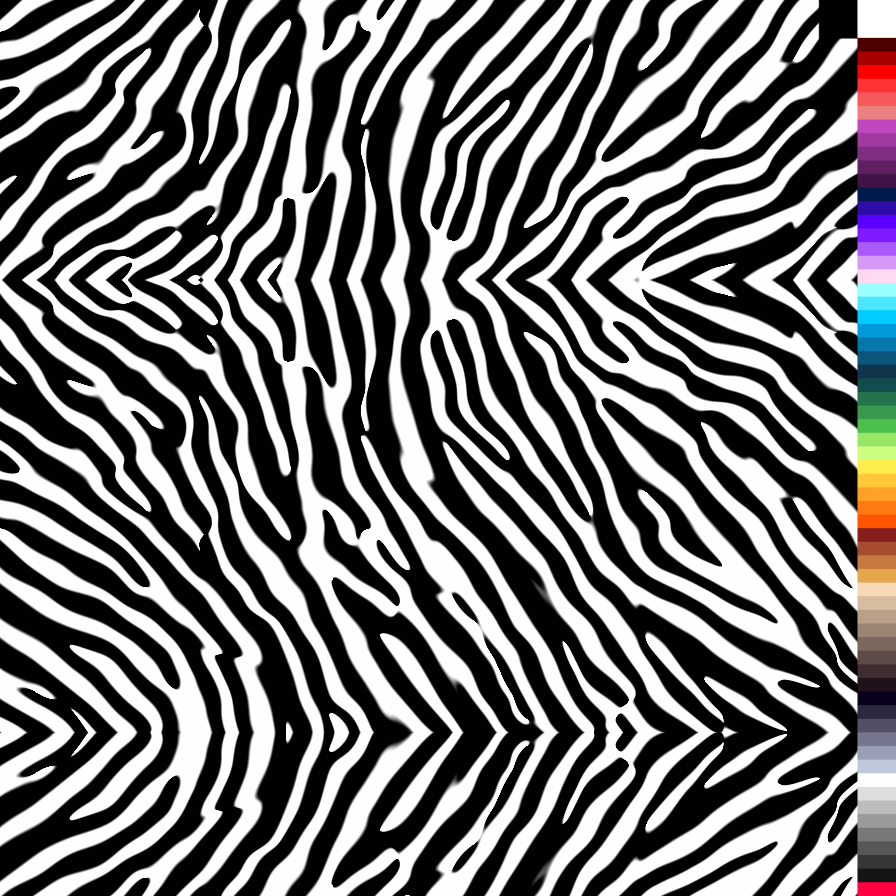
A three.js fragment shader for this pattern:

```glsl
// Black and white zebra stripes, folded into chevrons by two horizontal mirror
// lines, beside a narrow column of colour swatches. The stripes are phasor noise:
// scattered oriented waves are summed and the phase of the sum is thresholded.
#define FREQUENCY 31.0     // stripes per canvas width
#define CELL 0.072         // spacing of the scattered waves
#define WAVE_WIDTH 0.056   // reach of a wave across its stripes
#define WHITE_SHARE 0.445  // mean share of white in a stripe period
#define EDGE 0.0014        // half width of the soft stripe edge
#define MIRROR_Y 0.6875    // height of one mirror line
#define MIRROR_GAP 0.505   // distance to the next mirror line
#define COLUMN_X 0.957     // left side of the swatch column
#define SWATCH_H 0.0152    // height of one swatch
#define TAU 6.2831853

varying vec2 vUv;

float hash(vec2 p) {
  vec3 q = fract(p.xyx * vec3(0.1031, 0.1030, 0.0973));
  q += dot(q, q.yzx + 33.33);
  return fract((q.x + q.y) * q.z);
}

float noise(vec2 p) {
  vec2 i = floor(p), f = fract(p);
  f = f * f * (3.0 - 2.0 * f);
  return mix(mix(hash(i), hash(i + vec2(1.0, 0.0)), f.x),
             mix(hash(i + vec2(0.0, 1.0)), hash(i + 1.0), f.x), f.y);
}

// Stripe angle: steep left of centre, flatter towards the sides
float stripeAngle(vec2 p) {
  float fan = cos(0.5 * TAU * (p.y - 0.06) / MIRROR_GAP);
  float swing = mix(4.0, 20.0, fan * fan) * cos(TAU * (p.x - 0.38) / 0.95);
  float drift = 50.0 * (noise(p * 9.0 + 40.0) - 0.5);
  return radians(49.0 + swing + drift);
}

// Signed distance to the stripe edges, positive in white
float stripes(vec2 p) {
  vec2 home = floor(p / CELL), sum = vec2(0.0);
  float reach = 2.0 * CELL;
  for (int j = -2; j <= 2; j++) {
    for (int i = -2; i <= 2; i++) {
      for (int k = 0; k < 2; k++) {
        vec2 cell = home + vec2(float(i), float(j));
        vec2 seed = cell + 60.0 + 130.0 * float(k);
        vec2 center = (cell + vec2(hash(seed), hash(seed + 17.3))) * CELL;
        vec2 d = p - center;
        if (dot(d, d) < reach * reach) {
          float a = stripeAngle(center);
          float along = dot(d, vec2(cos(a), sin(a)));
          float across = dot(d, vec2(-sin(a), cos(a)));
          vec2 r = vec2(along / reach, across / WAVE_WIDTH);
          float weight = max(0.0, 1.0 - dot(r, r));
          float pitch = FREQUENCY * mix(0.7, 1.3, noise(center * 11.0 + 80.0));
          float phase = TAU * (across * pitch + hash(seed + 51.7));
          sum += weight * weight * vec2(cos(phase), sin(phase));
        }
      }
    }
  }
  float share = WHITE_SHARE + 0.3 * (noise(p * 18.0 + 20.0) - 0.5);
  float phase = abs(atan(sum.y, sum.x + 1e-5));
  return (0.5 * TAU * share - phase) / (TAU * FREQUENCY);
}

// Replaces c by a run of shades from the first row onwards
vec3 ramp(vec3 c, float row, float first, float last, vec3 a, vec3 b) {
  return row < first ? c : mix(a, b, clamp((row - first) / (last - first), 0.0, 1.0));
}

vec3 swatch(float row) {
  vec3 c = vec3(1.0);
  c = ramp(c, row, 0.0, 2.0, vec3(0.3, 0.0, 0.0), vec3(1.0, 0.0, 0.0));      // reds
  c = ramp(c, row, 3.0, 5.0, vec3(1.0, 0.2, 0.2), vec3(0.93, 0.5, 0.5));
  c = ramp(c, row, 6.0, 10.0, vec3(0.75, 0.28, 0.75), vec3(0.25, 0.07, 0.27)); // purples
  c = ramp(c, row, 11.0, 13.0, vec3(0.0, 0.1, 0.3), vec3(0.35, 0.0, 1.0));
  c = ramp(c, row, 14.0, 17.0, vec3(0.5, 0.1, 1.0), vec3(1.0, 0.85, 0.95));
  c = ramp(c, row, 18.0, 20.0, vec3(0.6, 1.0, 1.0), vec3(0.0, 0.8, 1.0));    // blues
  c = ramp(c, row, 21.0, 24.0, vec3(0.0, 0.6, 0.85), vec3(0.07, 0.2, 0.3));
  c = ramp(c, row, 25.0, 28.0, vec3(0.07, 0.3, 0.3), vec3(0.3, 0.75, 0.3));  // greens
  c = ramp(c, row, 29.0, 30.0, vec3(0.6, 0.9, 0.4), vec3(0.8, 1.0, 0.5));
  c = ramp(c, row, 31.0, 35.0, vec3(1.0, 0.93, 0.3), vec3(1.0, 0.33, 0.0));  // oranges
  c = ramp(c, row, 36.0, 39.0, vec3(0.53, 0.12, 0.12), vec3(0.9, 0.65, 0.3));
  c = ramp(c, row, 40.0, 47.0, vec3(0.97, 0.85, 0.72), vec3(0.12, 0.07, 0.1)); // browns
  c = ramp(c, row, 48.0, 53.0, vec3(0.03, 0.0, 0.1), vec3(0.75, 0.78, 0.86)); // slates
  c = ramp(c, row, 54.0, 61.0, vec3(1.0), vec3(0.08));                       // greys
  return ramp(c, row, 62.0, 63.0, vec3(1.0, 0.0, 0.25), vec3(1.0, 0.0, 0.25));
}

float softStep(float edge, float x) {
  return smoothstep(edge - 0.001, edge + 0.001, x);
}

void main() {
  // Fold the height between the mirror lines, then make the stripes waver
  float folded = MIRROR_GAP - abs(mod(vUv.y - MIRROR_Y, 2.0 * MIRROR_GAP) - MIRROR_GAP);
  vec2 p = vec2(vUv.x, folded);
  p.x += 0.012 * (noise(p * 26.0 + 7.0) - 0.5);
  float white = smoothstep(-EDGE, EDGE, stripes(p));
  vec3 color = mix(vec3(0.002), vec3(0.998), white);

  // Black box in the upper corner, beside the white head of the column
  color *= 1.0 - softStep(0.914, vUv.x) * softStep(COLUMN_X, vUv.y);

  // Swatch column with softened row borders
  float rows = (COLUMN_X - vUv.y) / SWATCH_H;
  float row = floor(rows);
  float blend = smoothstep(0.9, 1.0, rows - row);
  vec3 column = mix(swatch(row), swatch(row + 1.0), blend);
  color = mix(color, column, softStep(COLUMN_X, vUv.x));

  gl_FragColor = vec4(color, 1.0);
}
```
